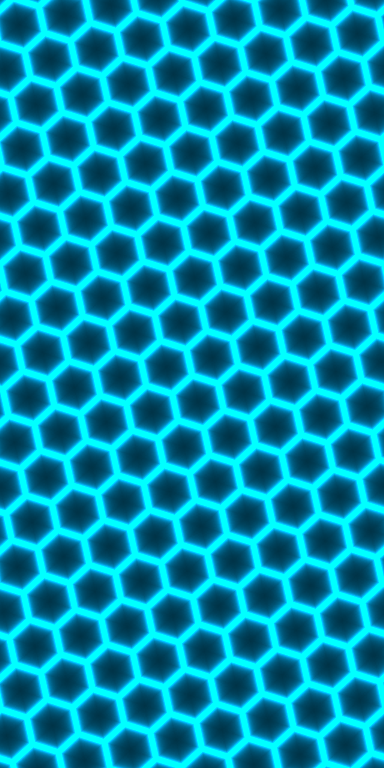
Give the GLSL for this pattern, as a Shadertoy shader.

```glsl
// Glowing cyan honeycomb, tilted, on deep teal cells.
// The plane is rotated and folded into one hexagonal cell; brightness falls off
// as the inverse distance to the cell wall, with a very faint grain.

const float PITCH = 0.1224;               // centre-to-centre spacing, canvas widths
const float TILT = 0.2164;                // lattice rotation, radians
const vec2 ANCHOR = vec2(0.5156, 0.953);  // centre of one cell
const vec3 TINT = vec3(0.0, 0.72, 1.0);
const float GLOW = 0.143;
const float AMBIENT = 0.136;
const float GRAIN = 0.03;

float hash(vec2 p) {
    return fract(sin(dot(p, vec2(12.9898, 78.233))) * 43758.5453);
}

vec2 rotate(vec2 p, float angle) {
    float c = cos(angle), s = sin(angle);
    return vec2(c * p.x + s * p.y, c * p.y - s * p.x);
}

// Offset from the nearest centre of a unit-pitch hexagonal lattice
vec2 hexFold(vec2 p) {
    vec2 period = vec2(1.0, sqrt(3.0));
    vec2 a = mod(p + 0.5 * period, period) - 0.5 * period;
    vec2 b = mod(p, period) - 0.5 * period;
    return dot(a, a) < dot(b, b) ? a : b;
}

// Distance to the cell wall: 0 on the wall, 1 at the centre
float wallDistance(vec2 cell) {
    vec2 q = abs(cell);
    return 1.0 - 2.0 * max(q.x, dot(q, vec2(0.5, 0.5 * sqrt(3.0))));
}

// Inverse-distance glow, bounded on the wall itself
float wallGlow(float d, float strength, float ambient) {
    return ambient + strength / max(d, 0.02);
}

void mainImage(out vec4 fragColor, in vec2 fragCoord) {
    vec2 uv = fragCoord / iResolution.x;

    // Honeycomb
    vec2 cell = hexFold(rotate(uv - ANCHOR, TILT) / PITCH);
    float light = wallGlow(wallDistance(cell), GLOW, AMBIENT);

    // Fine grain, sized relative to the canvas
    light *= 1.0 + GRAIN * (hash(floor(uv * 256.0)) - 0.5);

    // Overexposed walls clip to pure cyan
    fragColor = vec4(min(TINT * light, 1.0), 1.0);
}
```
